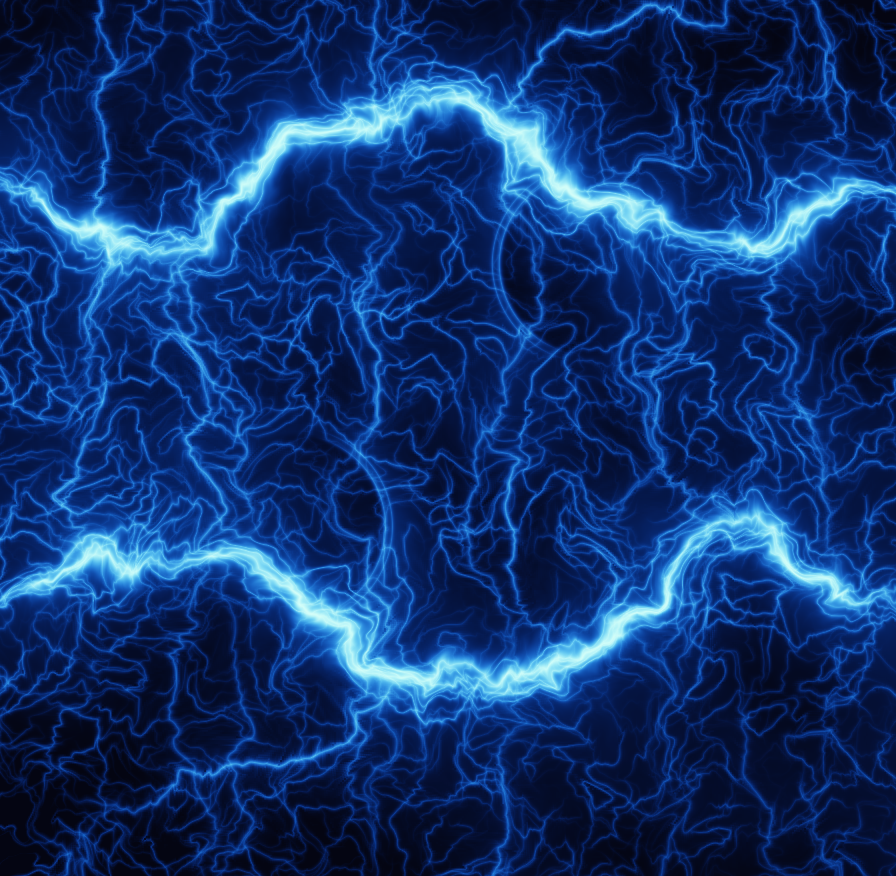
Reproduce this background procedurally as a Shadertoy shader.

```glsl
// Electric blue lightning: two jagged bolts, linking branches and a fine web of filaments.

float hash(vec2 p) { return fract(sin(dot(p, vec2(127.1, 311.7))) * 43758.5453); }

vec2 randomDir(vec2 cell) {
    float a = 6.2832 * hash(cell);
    return vec2(cos(a), sin(a));
}

// Gradient noise: value in x, its derivative in yz
vec3 noise(vec2 p) {
    vec2 i = floor(p), f = p - i;
    vec2 u = f * f * (3.0 - 2.0 * f), du = 6.0 * f * (1.0 - f);
    vec2 ga = randomDir(i), gb = randomDir(i + vec2(1, 0));
    vec2 gc = randomDir(i + vec2(0, 1)), gd = randomDir(i + 1.0);
    float a = dot(ga, f), b = dot(gb, f - vec2(1, 0));
    float c = dot(gc, f - vec2(0, 1)), d = dot(gd, f - 1.0);
    vec2 grad = mix(mix(ga, gb, u.x), mix(gc, gd, u.x), u.y)
              + du * vec2(mix(b - a, d - c, u.y), mix(c - a, d - b, u.x));
    return vec3(mix(mix(a, b, u.x), mix(c, d, u.x), u.y), grad);
}

// Swirling displacement that makes smooth lines crackle
vec2 jag(vec2 p) {
    float s = 9.0;
    for (int i = 0; i < 4; i++) {
        vec3 n = noise(p * s + float(i) * 17.3);
        p += vec2(n.z, -n.y) * 0.11 / s;
        s *= 2.1;
    }
    return p;
}

// Distance to the zero line of a field, in canvas units
float lineDistance(float f) {
    return abs(f) / (length(vec2(dFdx(f), dFdy(f))) * iResolution.y + 0.12);
}

// Height of one strand of the main bolt
float boltPath(float x, float k) {
    float t = 6.12 * (x + 0.505);
    float y = 0.236 - 0.061 * cos(t + 0.28) + 0.046 * cos(2.0 * t + 0.5)
            + 0.014 * cos(3.0 * t) + 0.009 * cos(4.0 * t - 0.86);
    return y + (0.012 + 0.022 * k) * noise(vec2(x * 10.0 + k * 3.3, k * 7.3 + 0.4)).x
             + 0.014 * noise(vec2(x * 31.0, k * 4.1 + 0.7)).x;
}

// Hot core with looser, fainter strands around it
float bolt(vec2 p) {
    float light = 0.0;
    float heat = 0.35 + 1.2 * smoothstep(-0.3, 0.4, noise(vec2(p.x * 6.0, 2.3)).x);
    for (int i = 0; i < 7; i++) {
        float k = float(i), weight = 1.0 / (1.0 + k);
        float y = boltPath(p.x, k);
        float slope = (boltPath(p.x + 0.002, k) - y) / 0.002;
        float d = abs(p.y - y) / length(vec2(1.0, slope));
        float width = 0.0014 + 0.0046 * heat * weight * weight;
        light += heat * weight * (1.7 * exp(-d / width) + 0.07 * exp(-d / 0.022));
        light += 0.03 * weight * exp(-d / 0.08) + 0.25 * exp(-d / 0.0014);
    }
    return light;
}

// Side branch that leaves the bolt and flattens outwards
float sideBranch(vec2 p) {
    float x = max(p.x - 0.05, 0.0);
    float d = lineDistance(p.y - 0.32 - 0.25 * sqrt(x) - 0.03 * noise(vec2(x * 14.0, 5.6)).x);
    float fade = smoothstep(0.0, 0.015, x) * (1.0 - smoothstep(0.15, 0.42, x));
    return fade * (0.9 * exp(-d / 0.002) + 0.07 * exp(-d / 0.018));
}

// Upright branches in evenly spaced, wandering columns
float columns(vec2 p) {
    float light = 0.0;
    for (int i = 0; i < 12; i++) {
        float k = float(i), second = mod(k, 2.0);
        float x = (floor(k / 2.0) - 2.5) * 0.167
                + (0.07 + 0.08 * second) * noise(vec2(p.y * 3.0, k * 9.1 + 0.3)).x
                + 0.04 * noise(vec2(p.y * 13.0, k * 5.3 + 0.6)).x;
        float d = lineDistance(p.x - x);
        float fade = smoothstep(-0.3, 0.4, noise(vec2(p.y * 4.0, k * 3.7 + 0.5)).x);
        light += fade * (1.0 - 0.4 * second) * (0.95 * exp(-d / 0.0018) + 0.06 * exp(-d / 0.018));
    }
    return light;
}

// Layers of thin noise contours
float web(vec2 p) {
    float light = 0.0, s = 5.0;
    for (int i = 0; i < 11; i++) {
        float k = float(i), a = k * 1.3 + 0.4;
        vec2 q = mat2(cos(a), sin(a), -sin(a), cos(a)) * p * s * vec2(1.0, 0.6) + k * 13.7;
        float d = lineDistance(noise(q).x / s);
        float fade = smoothstep(-0.3, 0.45, noise(q * 0.6 + 41.3).x);
        light += fade * fade * (mix(0.85, 0.6, k / 10.0) * exp(-d / 0.0012) + 0.012 * exp(-d / 0.012));
        s *= 1.2;
    }
    return light;
}

void mainImage(out vec4 fragColor, in vec2 fragCoord) {
    vec2 p = fragCoord / iResolution.y - vec2(0.505, 0.549);
    vec2 q = jag(p);

    // Ambient haze, strongest between the bolts, with dark hollows
    float band = 1.0 - smoothstep(0.1, 0.45, abs(p.y));
    float hollow = smoothstep(-0.45, 0.25, noise(p * 6.0 + 3.1).x);
    float ambient = (0.02 + 0.04 * band - 0.1 * p.x * p.y) * (0.3 + 0.8 * hollow);

    // Bolts, side branches and smooth arcs repeat under a half turn
    float bolts = 0.0, arcs = 0.0, shade = 1.0;
    for (float side = -1.0; side < 2.0; side += 2.0) {
        bolts += bolt(side * q) + sideBranch(side * q);
        vec2 c = side * p - vec2(0.17, 0.15);
        float r = length(c) - 0.105;
        float lit = 1.0 - smoothstep(-0.1, -0.02, c.x);
        arcs += lit * (0.5 * exp(-abs(r) / 0.0017) + 0.35 * exp(-abs(r - 0.008) / 0.0013)
              + 0.1 * smoothstep(-0.003, 0.003, r) * exp(-abs(r) / 0.03));
        shade *= 1.0 - 0.6 * (1.0 - smoothstep(-0.004, 0.004, r))
               * (1.0 - smoothstep(-0.06, 0.08, c.x));
    }
    float threads = web(q) * (0.4 + 0.5 * band + 0.4 * min(bolts, 1.0)) * (0.5 + 0.5 * hollow);
    float light = (ambient + threads) * shade + bolts + arcs + columns(q) * (0.5 + 0.5 * band);

    // Light to colour: navy, blue, cyan, white
    float g = 1.0 - exp(-max(light, 0.02));
    fragColor = vec4(0.016 + 0.53 * g * g + 0.3 * pow(g, 7.0), g, 1.0 - exp(-3.7 * g), 1.0);
}
```
